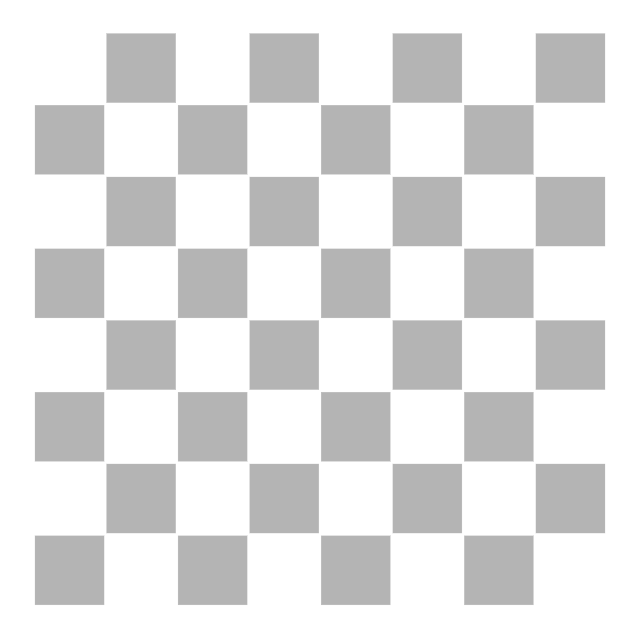
Give the GLSL for this pattern, as a WebGL 2 fragment shader.

```glsl
#version 300 es
precision highp float;
// Draws an 8 by 8 checkerboard of separate grey squares on white, with soft pale rims.

uniform vec2 u_resolution;
out vec4 fragColor;

const vec3 PAPER = vec3(1.0);
const vec3 GREY = vec3(0.706);

const float CELLS = 8.0;
const vec2 BOARD_CENTER = vec2(0.5, 0.5013);
const vec2 PITCH = vec2(0.1118, 0.1121);
const float SQUARE_SIDE = 0.1083;
const float RIM_SOFTNESS = 0.0022;

// Signed distance to an axis-aligned box centred at the origin
float boxDistance(vec2 p, vec2 halfSize) {
    vec2 d = abs(p) - halfSize;
    return length(max(d, 0.0)) + min(max(d.x, d.y), 0.0);
}

// 1 on cells whose column and row add up to an even number, within the board
float filledCell(vec2 cell, float count) {
    vec2 inside = step(vec2(0.0), cell) * step(cell, vec2(count - 1.0));
    return inside.x * inside.y * (1.0 - mod(cell.x + cell.y, 2.0));
}

// Coverage of the checkerboard at a point in canvas units
float checkerboard(vec2 uv, vec2 center, vec2 pitch, float side, float softness) {
    vec2 grid = (uv - center) / pitch + 0.5 * CELLS;
    vec2 local = (fract(grid) - 0.5) * pitch;
    float d = boxDistance(local, vec2(0.5 * side));
    float coverage = 1.0 - smoothstep(-0.5 * softness, 0.5 * softness, d);
    return coverage * filledCell(floor(grid), CELLS);
}

void main() {
    // Square canvas units, centred when the canvas is not square
    float extent = min(u_resolution.x, u_resolution.y);
    vec2 uv = (gl_FragCoord.xy - 0.5 * u_resolution) / extent + 0.5;

    // Never let the rim become thinner than a pixel
    float softness = max(RIM_SOFTNESS, 1.0 / extent);
    float ink = checkerboard(uv, BOARD_CENTER, PITCH, SQUARE_SIDE, softness);

    fragColor = vec4(mix(PAPER, GREY, ink), 1.0);
}
```
